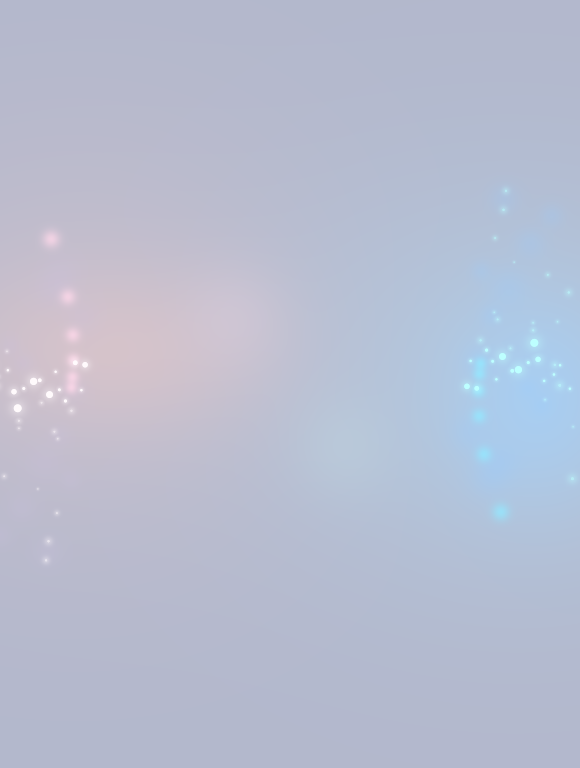
Write a Shadertoy shader that draws this background.

```glsl
// Soft grey-lilac backdrop with a warm rose glow at left and a cool blue one at right.
// Elliptical Gaussian glows are layered over a base colour; one cluster of orbs and
// sparks is drawn at the right edge and again, turned half a circle, at the left.

const vec3 BASE       = vec3(0.70, 0.72, 0.80);
const vec3 ROSE_HAZE  = vec3(0.79, 0.75, 0.80);
const vec3 ROSE_CORE  = vec3(0.86, 0.77, 0.79);
const vec3 ROSE_SPOT  = vec3(0.85, 0.80, 0.86);
const vec3 BLUE_HAZE  = vec3(0.70, 0.79, 0.88);
const vec3 BLUE_CORE  = vec3(0.65, 0.81, 0.96);
const vec3 AQUA_SPOT  = vec3(0.74, 0.82, 0.87);
const vec2 TURN_CENTRE = vec2(0.3594, 0.511);

// Two hash values in 0..1 from one number
vec2 hash2(float n) {
    vec3 h = fract(n * vec3(0.1031, 0.1030, 0.0973));
    h += dot(h, h.yzx + 33.33);
    return fract((h.xx + h.yz) * h.zy);
}

// Gaussian falloff, 1 at the centre
float glow(vec2 p, vec2 centre, vec2 radius) {
    vec2 d = (p - centre) / radius;
    return exp(-dot(d, d));
}

// Smooth-edged disc
float disc(vec2 p, vec2 centre, float radius, float edge) {
    return 1.0 - smoothstep(radius - edge, radius + edge, length(p - centre));
}

// Large out-of-focus patches
float mist(vec2 p) {
    float sum = 0.0;
    for (int i = 0; i < 12; i++) {
        vec2 h = hash2(float(i) + 3.0);
        vec2 centre = vec2(0.61 + 0.14 * h.x, 0.36 + 0.40 * fract(float(i) * 0.618 + 0.1));
        sum += 0.22 * glow(p, centre, vec2(mix(0.012, 0.027, h.y)));
    }
    return min(sum, 0.6);
}

// Curved column of orbs whose spacing shrinks geometrically upward
float orbColumn(vec2 p) {
    float sum = 0.0;
    float t = 1.0;
    for (int i = 0; i < 6; i++) {
        vec2 centre = vec2(0.630 - 0.0417 * t + 0.0638 * t * t, 0.5547 - 0.2214 * t);
        sum += 0.75 * glow(p, centre, vec2(0.0075 + 0.0035 * t));
        t *= 0.66;
    }
    return min(sum, 0.9);
}

// Bright dots in a level band, then fainter ones spread above and below
float sparks(vec2 p, float edge) {
    float light = 0.0;
    for (int i = 0; i < 16; i++) {
        vec2 h = hash2(float(i) + 41.0);
        vec2 centre = vec2(0.608 + 0.142 * fract(float(i) * 0.618), 0.525 + 0.065 * (h.x - 0.5));
        float radius = mix(0.0018, 0.0056, h.y * h.y);
        light = max(light, disc(p, centre, radius, edge));
        light = max(light, 0.4 * glow(p, centre, vec2(radius * 1.9)));
    }
    for (int i = 0; i < 18; i++) {
        vec2 h = hash2(float(i) + 87.0);
        float s = 2.0 * fract(float(i) * 0.618 + 0.3) - 1.0;
        vec2 centre = vec2(0.597 + 0.153 * h.x, 0.58 + 0.21 * s * abs(s));
        light = max(light, 0.65 * disc(p, centre, mix(0.0010, 0.0024, h.y), edge));
        light = max(light, 0.35 * glow(p, centre, vec2(0.005 * h.y + 0.002)));
    }
    return light;
}

// Lays one whole cluster over a colour
vec3 addCluster(vec3 colour, vec2 p, vec3 mistTint, vec3 orbTint, vec3 sparkTint, float edge) {
    colour = mix(colour, mistTint, mist(p));
    colour = mix(colour, orbTint, orbColumn(p));
    return mix(colour, sparkTint, sparks(p, edge));
}

void mainImage(out vec4 fragColor, in vec2 fragCoord) {
    vec2 p = fragCoord / iResolution.y;
    float edge = 0.8 / iResolution.y;

    // Wide hazes
    vec3 colour = BASE;
    colour = mix(colour, ROSE_HAZE, 0.75 * glow(p, vec2(0.10, 0.55), vec2(0.34, 0.29)));
    colour = mix(colour, BLUE_HAZE, 0.85 * glow(p, vec2(0.68, 0.50), vec2(0.32, 0.27)));

    // Cores and small spots
    colour = mix(colour, ROSE_CORE, 0.75 * glow(p, vec2(0.15, 0.545), vec2(0.19, 0.105)));
    colour = mix(colour, ROSE_SPOT, 0.40 * glow(p, vec2(0.303, 0.586), vec2(0.065)));
    colour = mix(colour, BLUE_CORE, 0.80 * glow(p, vec2(0.70, 0.48), vec2(0.11, 0.13)));
    colour = mix(colour, AQUA_SPOT, 0.45 * glow(p, vec2(0.449, 0.417), vec2(0.065)));

    // Cool cluster at right, warm half-turned copy at left
    colour = addCluster(colour, p, vec3(0.60, 0.80, 1.0), vec3(0.58, 0.91, 1.0),
                        vec3(0.74, 1.0, 1.0), edge);
    colour = addCluster(colour, 2.0 * TURN_CENTRE - p, vec3(0.79, 0.75, 0.87),
                        vec3(1.0, 0.85, 0.92), vec3(1.0, 0.98, 0.99), edge);

    fragColor = vec4(colour, 1.0);
}
```
